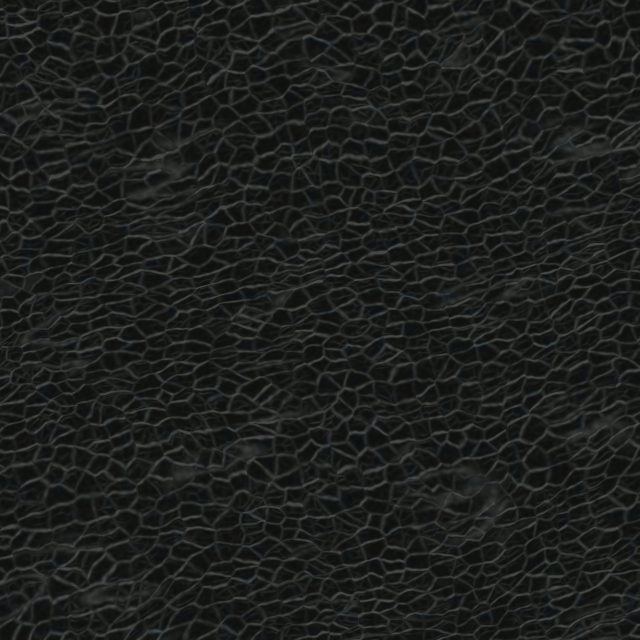
This texture is drawn by a Shadertoy shader. Its source:

```glsl
// Black grained leather: small flattened pebbles parted by thin, pale creases.
// Two warped Voronoi layers give the pebbles and their wrinkles, stretched
// gradient noise adds long folds, and each crease is lit from above.

const vec3 PIT_COLOR = vec3(0.056, 0.060, 0.054);
const vec3 CREASE_COLOR = vec3(0.268, 0.280, 0.268);
const vec3 COOL_TINT = vec3(-0.010, 0.000, 0.016);
const vec2 CELLS = vec2(31.0, 44.0);   // pebbles across the canvas
const float GRAIN_TILT = 0.27;         // radians, rising to the right
const float JITTER = 0.88;             // irregularity of the pebbles
const float CREASE_WIDTH = 0.112;      // in pebble units
const float CREASE_GAIN = 1.12;
const float WRINKLE_SCALE = 1.75;
const float WRINKLE_WIDTH = 0.17;
const float WRINKLE_GAIN = 0.50;
const float FOLD_GAIN = 0.62;
const float LIT_SHIFT = 0.35;          // crease shift to the lit side, in widths

vec2 hash2(vec2 p) {
    vec3 q = fract(vec3(p.xyx) * vec3(0.1031, 0.1030, 0.0973));
    q += dot(q, q.yzx + 33.33);
    return fract((q.xx + q.yz) * q.zy);
}

float cornerSlope(vec2 corner, vec2 offset) {
    float angle = 6.2832 * hash2(corner).x;
    return dot(vec2(cos(angle), sin(angle)), offset);
}

float gradientNoise(vec2 p) {
    vec2 i = floor(p), f = p - i;
    vec2 u = f * f * f * (f * (f * 6.0 - 15.0) + 10.0);
    vec2 e = vec2(1.0, 0.0);
    float low = mix(cornerSlope(i, f), cornerSlope(i + e, f - e), u.x);
    float high = mix(cornerSlope(i + e.yx, f - e.yx), cornerSlope(i + 1.0, f - 1.0), u.x);
    return mix(low, high, u.y);
}

vec2 warp(vec2 p, float frequency, float amount) {
    vec2 q = p * frequency;
    return p + amount * vec2(gradientNoise(q + 17.3), gradientNoise(q + 61.7));
}

vec2 cellPoint(vec2 cell) {
    return cell + 0.5 + JITTER * (hash2(cell) - 0.5);
}

// Brightness of the creases along the borders of a Voronoi pattern.
float creases(vec2 p, float width) {
    vec2 home = floor(p), nearest = home;
    float best = 1e5;
    for (int y = -1; y <= 1; y++)
    for (int x = -1; x <= 1; x++) {
        vec2 cell = floor(p) + vec2(x, y);
        vec2 toPoint = cellPoint(cell) - p;
        float d = dot(toPoint, toPoint);
        if (d < best) { best = d; home = cell; nearest = toPoint; }
    }
    float light = 0.0;
    for (int y = -2; y <= 2; y++)
    for (int x = -2; x <= 2; x++) {
        if (x == 0 && y == 0) continue;
        vec2 cell = home + vec2(x, y);
        vec2 toPoint = cellPoint(cell) - p;
        vec2 normal = normalize(toPoint - nearest);
        float border = dot(0.5 * (toPoint + nearest), normal);
        // The profile leans to the upper rim of the pebble below the crease.
        float s = border / width * sign(normal.y) - LIT_SHIFT * abs(normal.y);
        float strength = mix(0.32, 1.0, abs(normal.y));
        strength *= mix(0.45, 1.0, hash2(home + cell + 7.0).y);
        light = max(light, strength * exp(-s * s));
    }
    return light;
}

void mainImage(out vec4 fragColor, in vec2 fragCoord) {
    vec2 uv = fragCoord / iResolution.y;

    // Bend the grain broadly, then make the creases wander.
    vec2 p = warp(uv, 2.6, 0.060);
    p = warp(p, 9.0, 0.014);
    p = warp(p, 34.0, 0.0055);
    p = warp(p, 75.0, 0.0022);
    float c = cos(GRAIN_TILT), s = sin(GRAIN_TILT);
    vec2 grain = mat2(c, -s, s, c) * p * CELLS;

    // Pebbles and the finer wrinkles on them.
    float pebbles = CREASE_GAIN * creases(grain, CREASE_WIDTH);
    float wrinkles = WRINKLE_GAIN * creases(grain * WRINKLE_SCALE + 40.0, WRINKLE_WIDTH);
    wrinkles *= smoothstep(-0.35, 0.35, gradientNoise(uv * 21.0 + 5.0));

    // Long folds that follow the grain, only in patches.
    float ridge = gradientNoise(grain * vec2(0.14, 0.55) + 90.0) / 0.07;
    float folds = FOLD_GAIN * exp(-ridge * ridge);
    folds *= smoothstep(-0.05, 0.35, gradientNoise(uv * 6.0 + 31.0));

    // Break up the light with fine surface grain.
    float light = max(pebbles, max(wrinkles, folds));
    light *= 0.95 + 0.60 * gradientNoise(uv * 95.0) + 0.25 * gradientNoise(uv * 11.0 + 3.0);
    light += 0.03 + 0.09 * gradientNoise(uv * 140.0 + 12.0);

    vec3 color = mix(PIT_COLOR, CREASE_COLOR, clamp(light, 0.0, 1.0));
    color += COOL_TINT * smoothstep(0.1, 0.5, gradientNoise(uv * 38.0 + 77.0));
    fragColor = vec4(color, 1.0);
}
```
